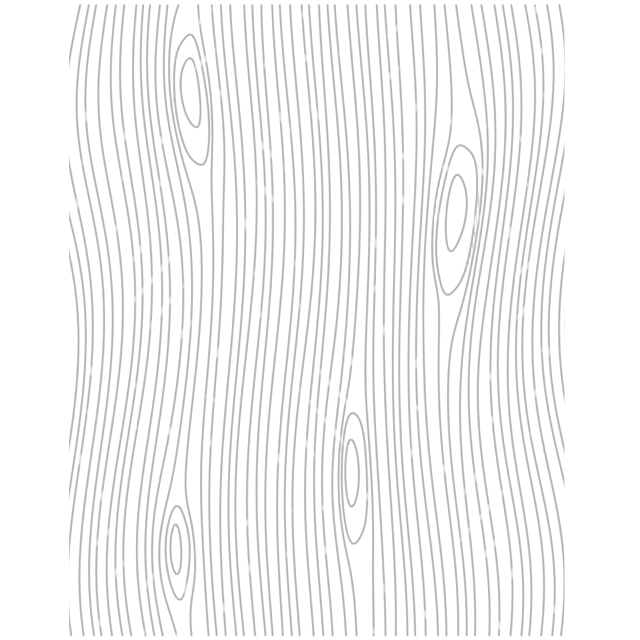
This pattern is drawn by a WebGL 2 fragment shader. Its source:

```glsl
#version 300 es
precision highp float;
// Line drawing of wood grain: thin grey, nearly vertical lines on white.
// The lines are contours of a wavy phase field that parts around four knots
// like a stream around posts; each knot holds its own closed rings.

uniform vec2 u_resolution;
out vec4 fragColor;

// x, y of the centre, then half width and half height
const vec4 KNOTS[4] = vec4[4](
    vec4(0.305, 0.846, 0.028, 0.112),
    vec4(0.697, 0.657, 0.030, 0.124),
    vec4(0.549, 0.252, 0.022, 0.108),
    vec4(0.279, 0.135, 0.020, 0.080));

const float LINES = 65.0;  // grain lines per canvas width

// Undisturbed grain, counted in lines: slow sway plus uneven spacing
float grainPhase(vec2 p) {
    float reach = 0.009 + 0.12 * (p.x - 0.5) * (p.x - 0.5);
    float sway = reach * cos(8.0 * p.y - 4.4 * p.x - 3.2);
    sway += 0.004 * sin(5.0 * p.y + 9.0 * p.x + 1.0);
    sway += 0.003 * sin(23.0 * p.x + 4.0 * p.y);
    float phase = LINES * (p.x - sway);
    return phase + 0.13 * sin(2.3 * phase + 3.0 * p.y)
                 + 0.10 * sin(1.1 * phase - 5.0 * p.y);
}

// Distance in canvas units to the contour where offset is zero
float contourDistance(float offset, float field) {
    float slope = length(vec2(dFdx(field), dFdy(field)) * u_resolution);
    return abs(offset) / max(slope, 1e-4);
}

float inkAt(float dist) {
    float pixel = 1.0 / min(u_resolution.x, u_resolution.y);
    return 1.0 - smoothstep(0.0002, max(0.0028, 1.4 * pixel), dist);
}

void main() {
    vec2 p = gl_FragCoord.xy / u_resolution;
    float base = grainPhase(p);
    float phase = base;
    float outside = 1.0;
    float ringDist = 1.0;

    // Part the grain around each knot and draw the rings inside it
    for (int i = 0; i < 4; i++) {
        vec4 knot = KNOTS[i];
        float halfLines = knot.z * LINES;
        float lean = knot.x > 0.6 ? 0.3 : -0.3;  // side with the larger bulge
        float centre = floor(grainPhase(knot.xy)) + 0.5 + lean * halfLines;
        vec2 q = vec2((base - centre) / halfLines, (p.y - knot.y) / knot.w);
        float r = length(q);
        phase -= halfLines * (q.x + lean) / max(r * r, 1.0);
        outside *= smoothstep(0.93, 1.0, r);

        float outer = r + 0.04 * sin(3.0 * q.y + float(i));
        float inner = length(q - vec2(-0.06, 0.08)) + 0.05 * q.x * q.y;
        ringDist = min(ringDist, contourDistance(outer - 0.91, outer));
        ringDist = min(ringDist, contourDistance(inner - 0.48, inner));
    }

    // Lines lie at whole phase values
    float lineDist = contourDistance(fract(phase + 0.5) - 0.5, phase);
    float ink = max(inkAt(lineDist) * outside, inkAt(ringDist));

    // Small worn flecks where the ink fades
    float wear = sin(61.0 * p.x + 3.0 * sin(17.0 * p.y))
               * sin(47.0 * p.y + 4.0 * sin(13.0 * p.x));
    ink *= 1.0 - 0.6 * smoothstep(0.86, 1.0, wear);

    // White margins around the sheet
    vec2 inset = vec2(0.387, 0.4935) - abs(p - vec2(0.495, 0.4995));
    ink *= smoothstep(-0.001, 0.001, min(inset.x, inset.y));

    vec3 paper = vec3(1.0);
    vec3 pencil = vec3(0.70);
    fragColor = vec4(mix(paper, pencil, ink), 1.0);
}
```
